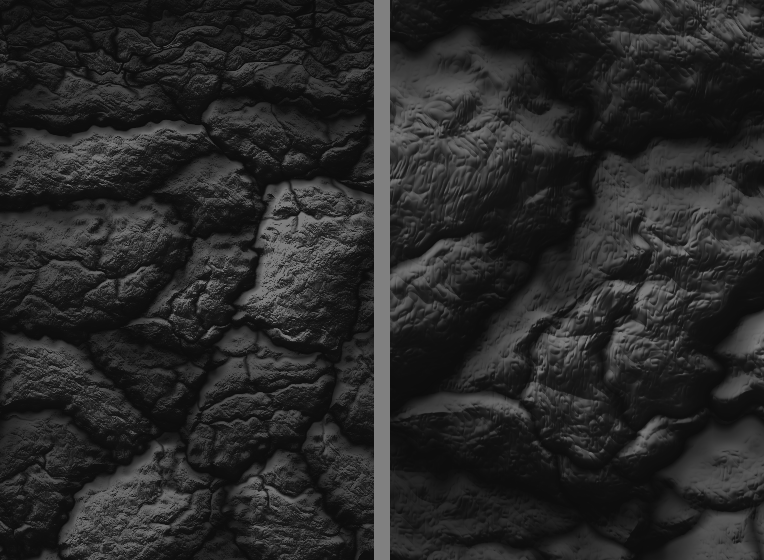
Left: the whole. Right: its middle third, enlarged.
Reproduce this texture procedurally as a WebGL 1 fragment shader.

```glsl
precision highp float;
// Dark cooled lava: overlapping rounded boulders with ragged crevices and grainy skin,
// receding into flat rubble at the top. Domed cellular noise builds a height field,
// which is lit from above by its slope and toned from black to mid grey.

uniform vec2 u_resolution;

const vec3 CREVICE_COLOR = vec3(0.048);
const vec3 LIT_COLOR = vec3(0.39);
const vec2 BOULDER_FREQ = vec2(4.7, 5.0);
const vec2 LUMP_FREQ = vec2(12.0, 13.5);
const vec2 RUBBLE_FREQ = vec2(15.0, 34.0);
const vec2 GRIT_STRETCH = vec2(0.8, 1.15);
const vec2 LIGHT_DIR = vec2(-0.3, 0.954);
const float WARP = 0.085;
const float GRIT_SLOPE = 0.3;
const float RUBBLE_START = 0.82;
const float RUBBLE_FULL = 0.92;
const float AMBIENT = 0.69;
const float RELIEF = 0.45;
const float SLOPE_STEP = 0.001;

float hash(vec2 p) {
  vec3 q = fract(vec3(p.xyx) * 0.1031);
  q += dot(q, q.yzx + 33.33);
  return fract((q.x + q.y) * q.z);
}

float noise(vec2 p) {
  vec2 i = floor(p);
  vec2 f = fract(p);
  f = f * f * (3.0 - 2.0 * f);
  return mix(mix(hash(i), hash(i + vec2(1.0, 0.0)), f.x),
             mix(hash(i + vec2(0.0, 1.0)), hash(i + 1.0), f.x), f.y);
}

// Smooth low-frequency displacement plus smaller ragged detail
vec2 warpOffset(vec2 p) {
  vec2 broad = vec2(noise(p * 5.0), noise(p * 5.0 + 31.7)) - 0.5;
  vec2 ragged = vec2(noise(p * 17.0 + 7.3), noise(p * 17.0 + 53.1)) - 0.5;
  vec2 fine = vec2(noise(p * 70.0 + 3.9), noise(p * 70.0 + 71.3)) - 0.5;
  return WARP * (broad + 0.42 * ragged + 0.16 * fine);
}

// Tilted oval domes at different levels: x = height, y = lead over next dome, z = tone
vec3 domes(vec2 p) {
  vec2 cell = floor(p);
  float best = -9.0;
  float second = -9.0;
  float tone = 0.0;
  for (int j = -1; j <= 1; j++) {
    for (int i = -1; i <= 1; i++) {
      vec2 id = cell + vec2(float(i), float(j));
      vec2 jitter = vec2(hash(id + 11.5), hash(id + 47.2));
      vec2 d = p - id - mix(vec2(0.12), vec2(0.88), jitter);
      float tilt = 3.14159 * hash(id + 83.1);
      d = mat2(cos(tilt), -sin(tilt), sin(tilt), cos(tilt)) * d;
      float level = 0.42 * hash(id + 5.7) - dot(d * d, vec2(0.75, 1.35));
      if (level > best) {
        second = best;
        best = level;
        tone = hash(id + 29.4);
      } else {
        second = max(second, level);
      }
    }
  }
  return vec3(best, best - second, tone);
}

// Billowed layers, steeper as they get finer: pits and creases down to sharp grains
float grit(vec2 p) {
  float sum = 0.0;
  float freq = 32.0;
  float steepness = 0.9;
  for (int k = 0; k < 5; k++) {
    float bump = abs(2.0 * noise(p * GRIT_STRETCH * freq + float(k) * 19.3) - 1.0);
    sum += steepness * bump / freq;
    p = mat2(0.93, 0.37, -0.37, 0.93) * p;
    freq *= 1.9;
    steepness *= 1.15;
  }
  return sum * GRIT_SLOPE;
}

// x = height, y = openness (0 in crevices), z = stone tone
vec3 lava(vec2 p) {
  vec2 w = p + warpOffset(p);
  vec3 boulder = domes(w * BOULDER_FREQ + 3.0);
  vec3 lump = domes(w * LUMP_FREQ + 60.0);
  vec3 rubble = domes(w * RUBBLE_FREQ + 120.0);

  // Crevices widen, narrow and fade along their length
  float gape = noise(p * 9.0 + 40.0);
  float lumpy = smoothstep(0.4, 0.7, noise(p * 6.0 + 14.0));
  float shade = mix(0.58, 1.0, smoothstep(0.0, 0.4, boulder.y));
  float boulderOpen = shade * smoothstep(-0.09 * gape, 0.03 + 0.1 * gape, boulder.y);
  float lumpOpen = mix(1.0, smoothstep(-0.1, 0.17, lump.y), lumpy * (0.2 + 0.8 * gape));
  float rubbleOpen = smoothstep(-0.3 * gape, 0.28, rubble.y);

  float rockHeight = 0.13 * boulder.x + 0.03 * smoothstep(0.0, 0.3, boulder.y)
                   + lumpy * (0.042 * lump.x + 0.006 * smoothstep(0.0, 0.3, lump.y));
  vec3 rock = vec3(rockHeight, boulderOpen * lumpOpen, boulder.z);
  vec3 debris = vec3(0.018 * rubble.x + 0.004 * rubbleOpen, rubbleOpen, rubble.z);

  vec3 ground = mix(rock, debris, smoothstep(RUBBLE_START, RUBBLE_FULL, w.y));
  ground.x += grit(p + 0.4 * (w - p));
  return ground;
}

void main() {
  vec2 p = gl_FragCoord.xy / u_resolution.y;
  vec2 uv = gl_FragCoord.xy / u_resolution;
  vec3 ground = lava(p);

  // Faces turned to the light brighten, undersides fall into shadow
  float slope = (ground.x - lava(p + LIGHT_DIR * SLOPE_STEP).x) / SLOPE_STEP;
  float facing = slope / sqrt(1.0 + slope * slope);
  float light = (AMBIENT + RELIEF * facing) * ground.y;

  // Stone tone, broad patches and darker borders
  light *= mix(0.78, 1.18, ground.z) * mix(0.8, 1.2, noise(p * 3.5 + 8.0));
  light *= 1.0 - 0.4 * smoothstep(0.88, 1.0, uv.y);
  light *= 1.0 - 0.22 * smoothstep(0.3, 0.75, length(uv - vec2(0.42, 0.45)));
  light = clamp(light, 0.0, 1.12);

  gl_FragColor = vec4(mix(CREVICE_COLOR, LIT_COLOR, light * light), 1.0);
}
```
